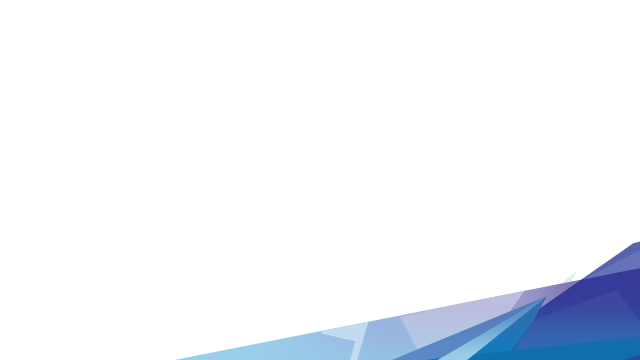
Give the GLSL for this background, as a Shadertoy shader.

```glsl
// Translucent blue shards rise from the lower right of a white page.
// Each shard is a convex polygon built from half planes, then layered
// from back to front with soft edges and linear colour gradients.

// Signed distance to the line a-b, positive on its left side.
float leftOf(vec2 p, vec2 a, vec2 b) {
    vec2 d = normalize(b - a);
    return d.x * (p.y - a.y) - d.y * (p.x - a.x);
}

// Coverage of a distance, softened over one output sample.
float cover(float d) {
    return clamp(d * iResolution.x / 100.0 + 0.5, 0.0, 1.0);
}

// Convex shapes with corners in counterclockwise order.
float triangle(vec2 p, vec2 a, vec2 b, vec2 c) {
    return cover(min(leftOf(p, a, b), min(leftOf(p, b, c), leftOf(p, c, a))));
}

float quad(vec2 p, vec2 a, vec2 b, vec2 c, vec2 d) {
    return cover(min(min(leftOf(p, a, b), leftOf(p, b, c)),
                     min(leftOf(p, c, d), leftOf(p, d, a))));
}

void paint(inout vec3 base, vec3 colour, float mask) {
    base = mix(base, colour, mask);
}

void mainImage(out vec4 fragColor, in vec2 fragCoord) {
    // The canvas is 100 units wide and 56.25 units high.
    vec2 p = fragCoord / iResolution.xy * vec2(100.0, 56.25);
    vec3 col = vec3(1.0);

    // Pale tip poking above the long wedge
    paint(col, vec3(0.85, 0.94, 0.98),
          triangle(p, vec2(87.2, 11.6), vec2(89.2, 12.1), vec2(90.1, 13.9)));

    // Long wedge, cyan at its thin end and periwinkle to the right
    float wedge = cover(leftOf(p, vec2(100.0, 14.35), vec2(27.2, 0.0)));
    vec3 wedgeColour = mix(vec3(0.62, 0.83, 0.93), vec3(0.60, 0.71, 0.87),
                           smoothstep(35.0, 66.0, p.x + 0.8 * p.y));
    wedgeColour = mix(wedgeColour, vec3(0.58, 0.79, 0.91),
                      smoothstep(5.0, 0.0, p.y) * 0.5);
    paint(col, wedgeColour, wedge);

    // Bent pale shard
    float bent = max(
        quad(p, vec2(50.1, 4.15), vec2(56.3, 2.75), vec2(57.6, 6.1), vec2(50.5, 4.9)),
        quad(p, vec2(54.7, 0.0), vec2(55.8, 0.0), vec2(57.6, 6.1), vec2(55.5, 2.9)));
    paint(col, vec3(0.76, 0.86, 0.94), bent * wedge);

    // Lavender pane and the mauve pane beside it
    float lavender = quad(p, vec2(62.5, 6.7), vec2(66.1, 0.0),
                          vec2(80.0, 7.6), vec2(82.6, 11.3));
    vec3 lavenderColour = mix(vec3(0.69, 0.79, 0.90), vec3(0.74, 0.74, 0.87),
                              smoothstep(2.0, 9.0, p.y));
    paint(col, lavenderColour, lavender * wedge);
    float mauve = quad(p, vec2(79.5, 7.3), vec2(83.5, 7.0),
                       vec2(92.0, 13.0), vec2(82.3, 11.3));
    paint(col, mix(vec3(0.60, 0.60, 0.79), vec3(0.52, 0.47, 0.70),
                   smoothstep(81.0, 90.0, p.x)), mauve * wedge);

    // Steel blue blade
    float blade = triangle(p, vec2(61.2, 0.0), vec2(78.2, 0.0), vec2(85.5, 10.0));
    paint(col, mix(vec3(0.36, 0.54, 0.77), vec3(0.34, 0.48, 0.73),
                   smoothstep(0.0, 9.0, p.y)), blade);

    // Steep tower: lighter above the wedge, indigo inside it
    float tower = cover(min(leftOf(p, vec2(98.96, 18.25), vec2(72.8, 0.0)),
                            leftOf(p, vec2(101.0, 18.75), vec2(98.96, 18.25))));
    vec3 above = mix(vec3(0.34, 0.39, 0.68), vec3(0.40, 0.45, 0.72),
                     cover(leftOf(p, vec2(100.0, 17.2), vec2(91.0, 12.5))));
    vec3 inside = mix(vec3(0.15, 0.38, 0.67), vec3(0.21, 0.23, 0.60),
                      smoothstep(1.5, 10.5, p.y));
    paint(col, mix(above, inside, wedge), tower);

    // Lighter facet within the indigo
    float facet = quad(p, vec2(79.5, 0.0), vec2(104.0, 0.0),
                       vec2(96.4, 10.95), vec2(83.3, 6.2));
    paint(col, mix(vec3(0.20, 0.42, 0.70), vec3(0.25, 0.28, 0.63),
                   smoothstep(1.5, 9.5, p.y)), facet * tower * 0.85);

    // Teal strip along the tower's left side
    float strip = quad(p, vec2(73.0, 0.0), vec2(78.8, 0.0),
                       vec2(83.3, 6.1), vec2(85.4, 9.9));
    paint(col, mix(vec3(0.08, 0.48, 0.73), vec3(0.20, 0.42, 0.69),
                   smoothstep(1.0, 9.0, p.y)), strip);

    // Low teal sheet, the bright streak and the dark corner
    float sheet = triangle(p, vec2(65.8, -0.05), vec2(101.0, -1.0), vec2(101.0, 3.76));
    paint(col, vec3(0.05, 0.43, 0.68), sheet * 0.85);
    float streak = triangle(p, vec2(68.4, 0.0), vec2(73.0, 0.0), vec2(85.3, 9.9));
    paint(col, mix(vec3(0.60, 0.80, 0.90), vec3(0.34, 0.58, 0.79),
                   smoothstep(0.0, 8.0, p.y)), streak);
    float corner = triangle(p, vec2(97.4, 0.0), vec2(101.0, 0.0), vec2(101.0, 1.2));
    paint(col, vec3(0.15, 0.30, 0.60), corner);

    fragColor = vec4(col, 1.0);
}
```
